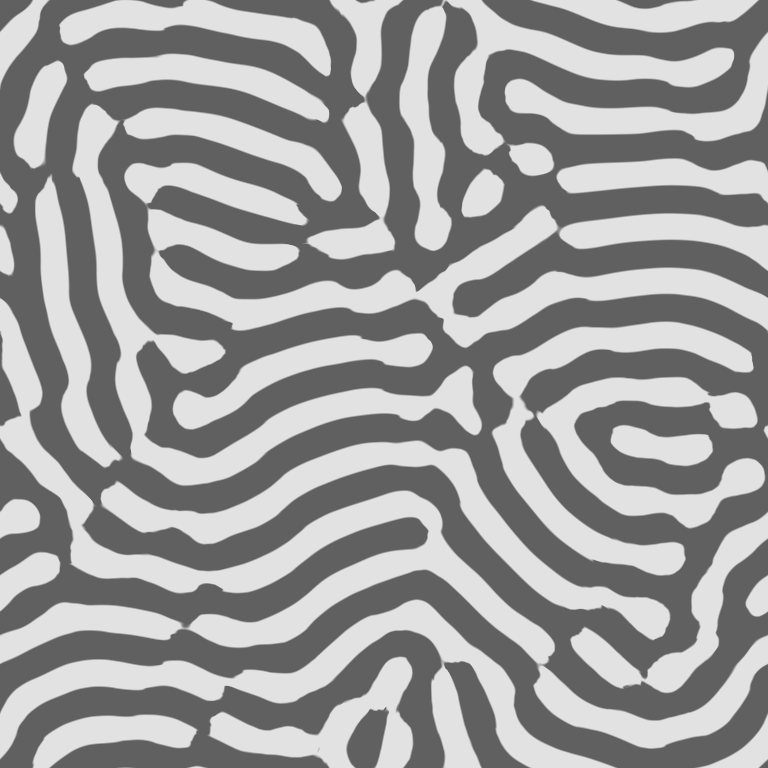
Reproduce this pattern procedurally as a three.js fragment shader.

```glsl
// Pale rounded worms and dots on dark grey, like a reaction-diffusion labyrinth.
// Waves of one length follow a slowly turning grain, are saturated, then sharpened
// by a ring filter (near points excite, far ones inhibit). Whole counts make it tile.

varying vec2 vUv;

const float TAU = 6.2831853;
const int WAVES = 24;
const int GRAIN_WAVES = 5;
const int RING_POINTS = 12;
const float FREQUENCY = 14.0;      // stripes across the canvas
const float GRAIN_STRENGTH = 0.85; // how strongly worms follow the grain
const float EDGE = 0.0016;         // half width of the soft edge
const vec3 GROUND = vec3(0.378);
const vec3 WORM = vec3(0.888);

float hash(float n) {
  n = fract(n * 0.1031);
  n *= n + 33.33;
  n *= n + n;
  return fract(n);
}

// Slow wrapping field: a vector at twice the angle of the local grain
vec2 grainField(vec2 p, float strength) {
  vec2 sum = vec2(0.0);
  for (int i = 0; i < GRAIN_WAVES; i++) {
    float n = float(i) * 4.0;
    vec2 repeats = floor(5.0 * vec2(hash(n + 11.0), hash(n + 12.0))) - 2.0;
    vec2 phases = dot(repeats, p) + vec2(hash(n + 13.0), hash(n + 14.0));
    sum += cos(TAU * phases);
  }
  return strength * sum;
}

// One wave: whole repeats across and up, a phase, and a weight along the grain
vec4 makeWave(float i, float frequency, vec2 grain) {
  float angle = 0.5 * TAU * (i + hash(i + 5.0)) / float(WAVES);
  vec2 repeats = floor(frequency * vec2(cos(angle), sin(angle)) + 0.5);
  float weight = exp(dot(grain, vec2(cos(2.0 * angle), sin(2.0 * angle))));
  return vec4(TAU * repeats, TAU * hash(i + 47.0), weight);
}

// Weighted sum of the waves: value in x, gradient in yz
vec3 waveField(vec2 p, vec4 waves[WAVES]) {
  vec3 sum = vec3(0.0);
  for (int i = 0; i < WAVES; i++) {
    float phase = dot(waves[i].xy, p) + waves[i].z;
    sum += waves[i].w * vec3(cos(phase), -sin(phase) * waves[i].xy);
  }
  return sum;
}

// Squash the field to about -1..1, carrying its gradient along
vec3 saturateField(vec3 field, float bias, float softness) {
  float v = field.x - bias;
  float q = v * v + softness;
  float root = sqrt(q);
  return vec3(v / root, field.yz * softness / (q * root));
}

vec3 activator(vec2 p, vec4 waves[WAVES]) {
  return saturateField(waveField(p, waves), 0.12, 0.15);
}

// Mean of the activator on a circle around p
vec3 ringMean(vec2 p, float radius, vec4 waves[WAVES]) {
  vec3 sum = vec3(0.0);
  for (int i = 0; i < RING_POINTS; i++) {
    float angle = TAU * float(i) / float(RING_POINTS);
    sum += activator(p + radius * vec2(cos(angle), sin(angle)), waves);
  }
  return sum / float(RING_POINTS);
}

// Signed distance to the worm outline, positive inside
float wormDistance(vec3 field, float waveNumber) {
  float slope = length(field.yz) / waveNumber;
  float energy = field.x * field.x + slope * slope;
  // A higher level where the field is weak thins out branches
  float level = 0.04 + 0.25 * exp(-2.0 * energy);
  return (field.x - level) / (waveNumber * max(slope, 0.35));
}

void main() {
  vec2 grain = grainField(vUv, GRAIN_STRENGTH);
  vec4 waves[WAVES];
  float power = 0.0;
  for (int i = 0; i < WAVES; i++) {
    waves[i] = makeWave(float(i), FREQUENCY, grain);
    power += 0.5 * waves[i].w * waves[i].w;
  }
  for (int i = 0; i < WAVES; i++) waves[i].w *= inversesqrt(power);

  // Excite, inhibit, excite: the weights add up to zero
  float period = 1.0 / FREQUENCY;
  vec3 field = 0.2 * activator(vUv, waves)
             + 0.467 * ringMean(vUv, 0.20 * period, waves)
             - 1.0 * ringMean(vUv, 0.61 * period, waves)
             + 0.333 * ringMean(vUv, 1.12 * period, waves);

  float d = wormDistance(field, TAU * FREQUENCY);
  gl_FragColor = vec4(mix(GROUND, WORM, smoothstep(-EDGE, EDGE, d)), 1.0);
}
```
